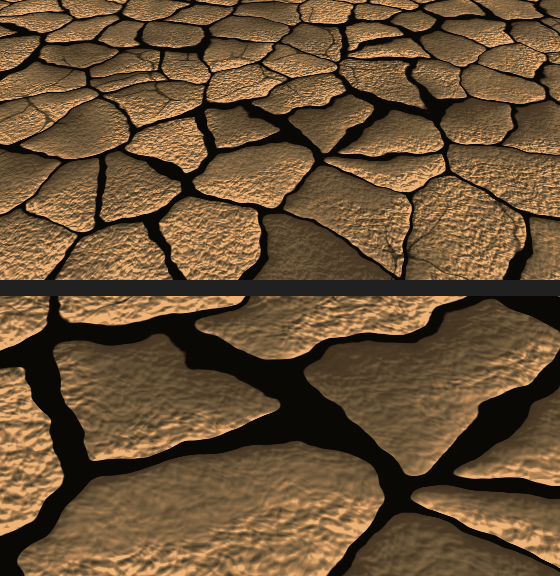
Top, the full canvas; bottom, a detail of the centre.
A Shadertoy shader for this texture:

```glsl
// Sun-baked cracked mud receding in perspective under a low warm sun.
#define HORIZON 1.8
#define ACROSS 4.5
#define DEPTH 9.5
#define WARP 0.15
#define ROUNDNESS 32.0
#define CRACK_WIDTH 0.029
#define HAIRLINE_WIDTH 0.012
#define GRAIN 0.80
#define LIP 0.42
#define BASE_TONE 0.535
#define PATCHINESS 0.20
#define SUN vec2(0.30, -0.95)

const vec3 RAMP[6] = vec3[6](
    vec3(0.04, 0.03, 0.015), vec3(0.29, 0.225, 0.145), vec3(0.41, 0.33, 0.22),
    vec3(0.54, 0.42, 0.28), vec3(0.72, 0.525, 0.335), vec3(0.93, 0.70, 0.46));

vec2 hash2(vec2 p) {
    vec3 q = fract(p.xyx * vec3(0.1031, 0.1030, 0.0973));
    q += dot(q, q.yzx + 33.33);
    return fract((q.xx + q.yz) * q.zy);
}

// Layered sines, each layer turned and finer; roughly -1 to 1
float waves(vec2 p) {
    float sum = 0.0, amp = 0.5;
    for (int i = 0; i < 5; i++) {
        p = mat2(0.8, 0.6, -0.6, 0.8) * p;
        sum += amp * sin(p.x + 1.3 * sin(p.y));
        p = p * 1.8 + 2.0;
        amp *= 0.55;
    }
    return sum;
}

vec2 seedOffset(vec2 cell) {
    return 0.04 + 0.92 * hash2(cell + 57.0);
}

// Cellular plates: x = rounded edge distance, yz = outward direction, w = plate value
vec4 plates(vec2 p) {
    vec2 base = floor(p), f = p - base, home = vec2(0.0), toHome = vec2(0.0);
    float best = 9.0;
    for (int j = -1; j <= 1; j++)
    for (int i = -1; i <= 1; i++) {
        vec2 cell = vec2(i, j);
        vec2 r = cell + seedOffset(base + cell) - f;
        float d = dot(r, r);
        if (d < best) { best = d; home = cell; toHome = r; }
    }
    float total = 1e-9;
    vec2 outward = vec2(0.0);
    for (int j = -2; j <= 2; j++)
    for (int i = -2; i <= 2; i++) {
        vec2 cell = home + vec2(i, j);
        vec2 r = cell + seedOffset(base + cell) - f;
        vec2 gap = r - toHome;
        if (dot(gap, gap) > 1e-4) {
            vec2 n = normalize(gap);
            float weight = exp(-ROUNDNESS * dot(0.5 * (r + toHome), n));
            total += weight;
            outward += weight * n;
        }
    }
    return vec4(-log(total) / ROUNDNESS, outward / total, hash2(base + home).x);
}

// Cellular bumps of the crust
float bumps(vec2 p) {
    vec2 base = floor(p), f = p - base;
    float best = 2.0;
    for (int j = -1; j <= 1; j++)
    for (int i = -1; i <= 1; i++) {
        vec2 r = vec2(i, j) + hash2(base + vec2(i, j)) - f;
        best = min(best, dot(r, r));
    }
    return 1.0 - sqrt(best);
}

float relief(vec2 p, float fine) {
    return bumps(p * 13.0) + 0.6 * fine * bumps(p * 29.0);
}

vec3 mudColour(float tone) {
    float t = clamp(tone, 0.0, 1.0) * 5.0;
    int i = int(min(t, 4.0));
    return mix(RAMP[i], RAMP[i + 1], t - float(i));
}

void mainImage(out vec4 fragColor, in vec2 fragCoord) {
    // Project the canvas onto the ground
    vec2 uv = fragCoord / iResolution.y;
    float z = 1.0 / (HORIZON - uv.y);
    vec2 ground = vec2((uv.x - 0.5 * iResolution.x / iResolution.y) * ACROSS * z, DEPTH * z);
    float soft = 0.5 * (DEPTH * z * z + ACROSS * z) / iResolution.y;

    // Plates with ragged edges, and partial hairline cracks
    vec2 ragged = vec2(waves(ground * 10.0), waves(ground * 10.0 + 5.0));
    vec2 p = ground + WARP * vec2(waves(ground * 2.2), waves(ground * 2.2 + 40.0)) + 0.016 * ragged;
    vec4 plate = plates(p);
    float edge = max(plate.x, 0.0);
    float facing = dot(plate.yz, SUN);
    float width = CRACK_WIDTH * exp(1.4 * waves(ground * 1.5 + 9.0));
    float open = 1.0 - smoothstep(width - 0.5 * soft, width + soft, plate.x);
    float hair = plates(p * 1.2 + 31.0).x;
    float split = 1.0 - smoothstep(0.0, HAIRLINE_WIDTH + soft, hair);
    split *= smoothstep(0.1, 0.4, waves(ground * 0.9 + 70.0));

    // Low sun on the crust, lips and slopes of each plate
    float patches = waves(ground * 1.5 + 17.0);
    float fine = 1.0 - smoothstep(0.8, 1.6, z);
    vec2 warped = ground + 0.03 * ragged;
    float slope = relief(warped, fine) - relief(warped + 0.022 * SUN, fine);
    float rough = mix(0.35, 1.2, smoothstep(-0.5, 0.5, patches + 0.5 * facing));
    float tone = BASE_TONE + PATCHINESS * patches + 0.18 * (plate.w - 0.5);
    tone += 0.27 * facing * exp(-4.0 * edge);
    tone += LIP * facing * exp(-24.0 * max(edge - width, 0.0));
    tone += GRAIN * rough * slope * mix(0.75, 1.0, fine);
    tone = max(tone, 0.18 + 0.1 * tone) * (1.0 - 0.7 * split);

    fragColor = vec4(mix(mudColour(tone), RAMP[0], open), 1.0);
}
```
